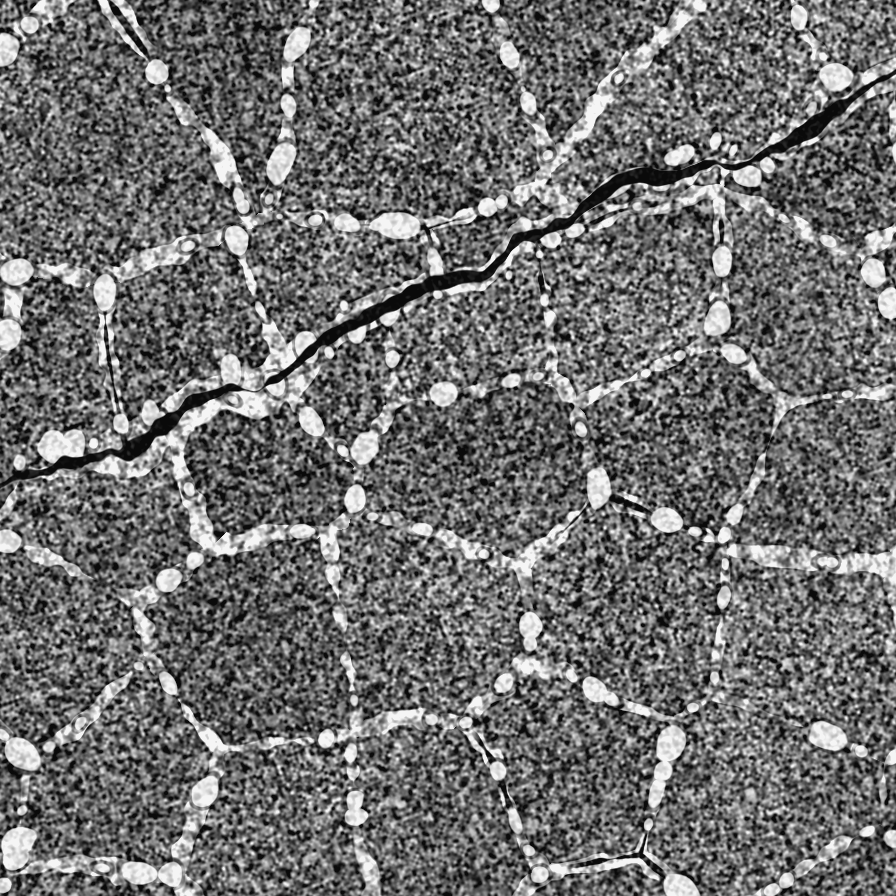
A three.js fragment shader for this texture:

```glsl
varying vec2 vUv;

const float INK = 0.04;
const float MATRIX = 0.4;
const float SEAM = 0.79;
const float BEAD = 0.9;
const vec2 TALL_TILE = vec2(0.17, 0.36);
const vec2 WIDE_TILE = vec2(0.2, 0.19);
const float BEAD_PITCH = 0.034;
const float SNAP_REACH = 0.018;

float hash(vec2 p) {
  vec3 q = fract(p.xyx * 0.1031);
  q += dot(q, q.yzx + 33.33);
  return fract((q.x + q.y) * q.z);
}

vec2 hash2(vec2 p) {
  return vec2(hash(p), hash(p + 71.7));
}

float noise(vec2 p) {
  vec2 i = floor(p);
  vec2 f = fract(p);
  f = f * f * (3.0 - 2.0 * f);
  vec2 x = vec2(1.0, 0.0);
  return mix(mix(hash(i), hash(i + x), f.x),
             mix(hash(i + x.yx), hash(i + 1.0), f.x), f.y);
}

vec2 rotate(vec2 p, float a) {
  return mat2(cos(a), sin(a), -sin(a), cos(a)) * p;
}

// Two rotated layers hide the lattice; centred on zero
float grain(vec2 p) {
  return noise(rotate(p, 0.5) * 225.0 + 400.0)
       + noise(rotate(p, 1.2) * 275.0 + 700.0) - 1.0;
}

// Signed distance to the jagged diagonal crack
float crackOffset(vec2 p) {
  float height = 0.455 + 0.45 * p.x
    + (noise(vec2(p.x * 7.0, 3.5)) - 0.5) * 0.06
    + (noise(vec2(p.x * 28.0, 9.5)) - 0.5) * 0.022
    + (noise(vec2(p.x * 75.0, 14.5)) - 0.5) * 0.009;
  return (p.y - height) * 0.9;
}

// Nearest cell wall: xy = direction, z = distance, w = cell shade
vec4 cellWall(vec2 p, vec2 tile) {
  vec2 home = floor(p / tile);
  vec2 first = vec2(9.0);
  vec2 second = vec2(9.0);
  float shade = 0.0;
  for (int j = -2; j <= 2; j++) {
    for (int i = -2; i <= 2; i++) {
      vec2 id = home + vec2(float(i), float(j));
      vec2 r = (id + 0.1 + 0.8 * hash2(id + 20.0)) * tile - p;
      if (dot(r, r) < dot(first, first)) {
        second = first;
        first = r;
        shade = hash(id + 53.0);
      } else if (dot(r, r) < dot(second, second)) {
        second = r;
      }
    }
  }
  vec2 dir = normalize(second - first);
  return vec4(dir, dot(0.5 * (first + second), dir), shade);
}

vec2 tileFor(float crack) {
  return crack > 0.0 ? TALL_TILE : WIDE_TILE;
}

// Signed distance to beads snapped onto walls or strewn by the crack
float beads(vec2 p) {
  float dist = 1.0;
  vec2 home = floor(p / BEAD_PITCH);
  for (int j = -1; j <= 1; j++) {
    for (int i = -1; i <= 1; i++) {
      vec2 id = home + vec2(float(i), float(j));
      vec2 centre = (id + hash2(id + 90.0)) * BEAD_PITCH;
      float crack = crackOffset(centre);
      vec4 wall = cellWall(centre, tileFor(crack));
      bool onWall = wall.z < SNAP_REACH;
      if (hash(id + 37.0) > 0.5 || (!onWall && abs(crack) > 0.026)) continue;
      if (onWall) centre += wall.xy * wall.z;
      float size = hash(id + 130.0);
      float radius = mix(0.004, 0.016, size * size);
      // Some beads stretch along their wall
      vec2 r = p - centre;
      float across = dot(r, wall.xy);
      float along = dot(r, vec2(-wall.y, wall.x));
      float stretch = mix(1.0, 1.6, hash(id + 160.0));
      dist = min(dist, length(vec2(across, along / stretch)) - radius);
    }
  }
  return dist;
}

void main() {
  vec2 warp = vec2(noise(vUv * 13.0 + 5.0), noise(vUv * 13.0 + 45.0)) - 0.5;
  vec2 p = vUv + warp * 0.018;
  float crack = crackOffset(p);
  vec4 wall = cellWall(p, tileFor(crack));
  float speckle = noise(p * 105.0 + 30.0) - 0.5;
  float ragged = (noise(p * 70.0) - 0.5) * 0.012;

  // Grainy cell interiors
  float cloud = noise(p * 8.0 + 60.0) - 0.5;
  float tone = MATRIX + (wall.w - 0.5) * 0.08 + cloud * 0.1;
  float grainGain = 0.63 + cloud * 0.15;

  // Ragged pale seams along walls and crack flanks, edged in shadow
  float seamWidth = mix(0.0, 0.013, noise(p * 10.0 + 15.0));
  float flankWidth = mix(0.0, 0.032, noise(p * 12.0 + 80.0));
  float edge = min(wall.z - seamWidth, abs(crack) - flankWidth) + ragged;
  float seam = 1.0 - smoothstep(-0.001, 0.002, edge);
  tone -= 0.1 * (1.0 - smoothstep(0.002, 0.006, edge));
  tone = mix(tone, SEAM + speckle * 0.75, seam);
  grainGain *= 1.0 - 0.15 * seam;

  // Dark slits inside some seams
  float slit = 1.0 - smoothstep(0.001, 0.0035, wall.z + ragged * 0.35);
  slit *= smoothstep(0.72, 0.8, noise(p * 7.0 + 110.0));
  tone = mix(tone, INK, slit);

  // Bright uneven beads with dark rims
  if (wall.z < 0.045 || abs(crack) < 0.06) {
    float bead = beads(p) + ragged * 0.35;
    float rim = 1.0 - smoothstep(0.001, 0.0035, abs(bead - 0.0025));
    float fill = 1.0 - smoothstep(-0.001, 0.0015, bead);
    tone = mix(tone, 0.2, rim * 0.65);
    tone = mix(tone, BEAD, fill);
    grainGain *= 1.0 - 0.55 * fill;
  }

  // The open crack, pinched in places
  float gape = mix(-0.001, 0.0085, noise(vec2(p.x * 11.0, 21.0)));
  float open = 1.0 - smoothstep(gape, gape + 0.0025, abs(crack) + ragged * 0.5);
  tone = mix(tone, INK, open);
  grainGain *= 1.0 - 0.7 * open;

  tone += grain(vUv) * grainGain;
  gl_FragColor = vec4(vec3(clamp(tone, 0.04, 0.96)), 1.0);
}
```
